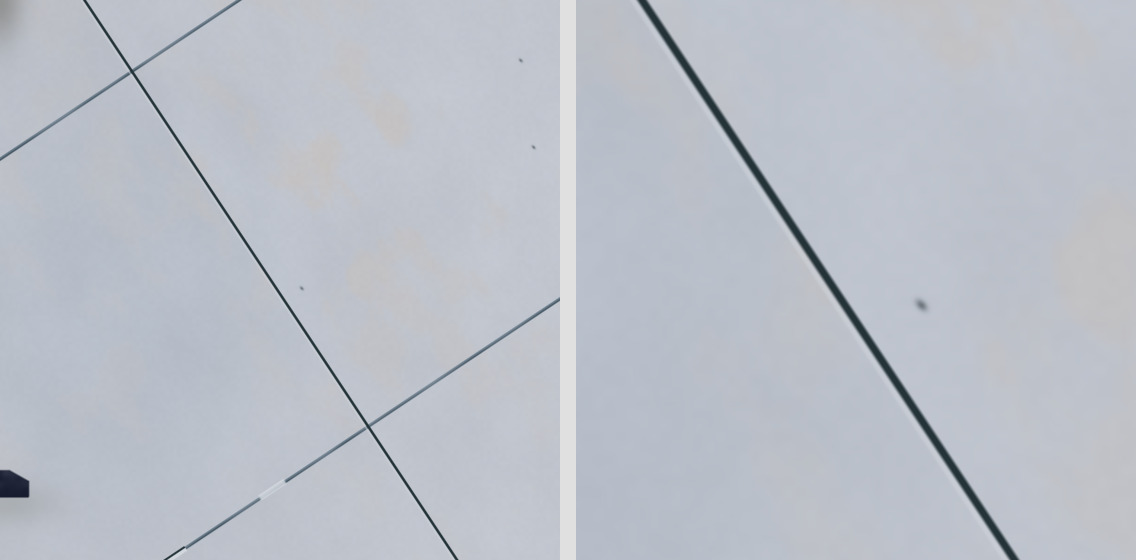
Left, the full canvas; right, a detail of the centre.
Give the GLSL for this texture, as a Shadertoy shader.

```glsl
const vec2 CROSSING = vec2(0.2357, 0.8724);  // a corner shared by four tiles
const vec2 ACROSS = vec2(0.8326, 0.5540);
const vec2 ALONG = vec2(0.5540, -0.8326);
const float PITCH = 0.7616;

const vec3 TILE = vec3(0.742, 0.762, 0.798);
const vec3 COOL = vec3(0.690, 0.728, 0.782);
const vec3 WARM = vec3(0.775, 0.755, 0.745);
const vec3 PALE = vec3(0.825, 0.845, 0.870);
const vec3 DARK_JOINT = vec3(0.14, 0.20, 0.22);
const vec3 GREY_JOINT = vec3(0.40, 0.47, 0.53);
const vec3 NAVY = vec3(0.09, 0.11, 0.18);

float hash(vec2 p) {
    vec3 q = fract(vec3(p.xyx) * 0.1031);
    q += dot(q, q.yzx + 33.33);
    return fract((q.x + q.y) * q.z);
}

float noise(vec2 p) {
    vec2 cell = floor(p);
    vec2 f = fract(p);
    f = f * f * (3.0 - 2.0 * f);
    float low = mix(hash(cell), hash(cell + vec2(1, 0)), f.x);
    float high = mix(hash(cell + vec2(0, 1)), hash(cell + vec2(1, 1)), f.x);
    return mix(low, high, f.y);
}

float fbm(vec2 p) {
    float sum = 0.0;
    float gain = 0.5;
    for (int i = 0; i < 5; i++) {
        sum += gain * noise(p);
        p = mat2(1.6, 1.2, -1.2, 1.6) * p + 7.3;
        gain *= 0.5;
    }
    return sum;
}

// Coverage of a shape from its signed distance
float fill(float d, float blur) {
    return 1.0 - smoothstep(-blur, blur, d);
}

float stripe(float d, float halfWidth, float blur) {
    return fill(abs(d) - halfWidth, blur);
}

// Soft round patch, 1 in the middle
float glow(vec2 p, vec2 radius) {
    vec2 q = p / radius;
    return exp(-dot(q, q));
}

float box(vec2 p, vec2 halfSize) {
    vec2 q = abs(p) - halfSize;
    return length(max(q, 0.0)) + min(max(q.x, q.y), 0.0);
}

// Cloudy glaze, shifted from tile to tile
vec3 glaze(vec2 uv, vec2 local, vec2 tile) {
    vec2 shift = 13.7 * tile;
    float cloud = fbm(local * vec2(9.0, 6.0) + shift);
    float stain = fbm(local * vec2(15.0, 9.0) + shift + 31.0);
    vec3 col = TILE + 0.022 * (uv.x - 0.45);
    col = mix(col, COOL, 0.6 * glow(uv - vec2(0.22, 0.44), vec2(0.22, 0.25)));
    col += 0.045 * (cloud - 0.48);
    float warmth = 0.25 + 0.6 * glow(uv - vec2(0.65, 0.68), vec2(0.22));
    col = mix(col, WARM, warmth * smoothstep(0.48, 0.72, stain));
    return col + 0.010 * (noise(uv * 150.0) - 0.5);
}

// Grey joint with a pale chip and a shifted dark end
vec3 crossJoint(vec3 col, float d, float along, float row, float blur) {
    float secondRow = step(0.5, row);
    float end = secondRow * fill(along + 0.392, 0.001);
    float chip = secondRow * stripe(along + 0.205, 0.027, 0.003);
    float wear = noise(vec2(along * 22.0, row * 9.0));
    vec3 grey = mix(GREY_JOINT, TILE, 0.25 * wear);
    vec3 joint = mix(col, grey, stripe(d, 0.0029, blur));
    joint = mix(joint, DARK_JOINT, (0.55 - 0.35 * wear) * stripe(d - 0.001, 0.0010, blur));
    joint = mix(joint, PALE, 0.85 * chip * stripe(d + 0.001, 0.0055, blur));
    vec3 broken = mix(col, PALE, stripe(d - 0.002, 0.0035, blur));
    broken = mix(broken, DARK_JOINT, stripe(d + 0.0025, 0.0018, blur));
    return mix(joint, broken, end);
}

vec3 longJoint(vec3 col, float d, float blur) {
    col = mix(col, PALE, 0.5 * stripe(d + 0.0046, 0.0013, blur));
    return mix(col, DARK_JOINT, stripe(d, 0.0023, blur));
}

void mainImage(out vec4 fragColor, in vec2 fragCoord) {
    vec2 uv = fragCoord / iResolution.y;
    float blur = max(0.0013, 0.8 / iResolution.y);
    vec2 q = uv - CROSSING;
    vec2 grid = vec2(dot(q, ACROSS), dot(q, ALONG));
    vec2 nearest = floor(grid / PITCH + 0.5);
    vec2 d = grid - nearest * PITCH;

    vec3 col = glaze(uv, grid, floor(grid / PITCH));

    // Shade in the corner and around the dark foot
    col = mix(col, vec3(0.53, 0.53, 0.52), 0.8 * glow(uv - vec2(0.0, 1.0), vec2(0.040, 0.075)));
    col = mix(col, vec3(0.62, 0.64, 0.65), 0.6 * glow(uv - vec2(0.02, 0.10), vec2(0.08, 0.035)));

    col = crossJoint(col, d.y, grid.x, nearest.y, blur);
    col = longJoint(col, d.x, blur);

    // Specks of dirt
    vec2 specks[3] = vec2[3](vec2(0.930, 0.892), vec2(0.953, 0.737), vec2(0.539, 0.485));
    for (int i = 0; i < 3; i++) {
        vec2 p = uv - specks[i];
        float speck = glow(vec2(p.x + p.y, p.x - p.y), vec2(0.0035, 0.0055));
        col = mix(col, vec3(0.36, 0.39, 0.42), 0.8 * speck);
    }

    // Dark foot with a bevelled top
    float foot = box(uv - vec2(-0.02, 0.136), vec2(0.069, 0.0215)) - 0.003;
    foot = max(foot, dot(uv, vec2(0.49, 0.87)) - 0.148);
    vec3 footColour = NAVY + 0.10 * noise(uv * 90.0) * smoothstep(0.11, 0.16, uv.y);
    col = mix(col, footColour, fill(foot, 1.5 * blur));

    fragColor = vec4(col, 1.0);
}
```
